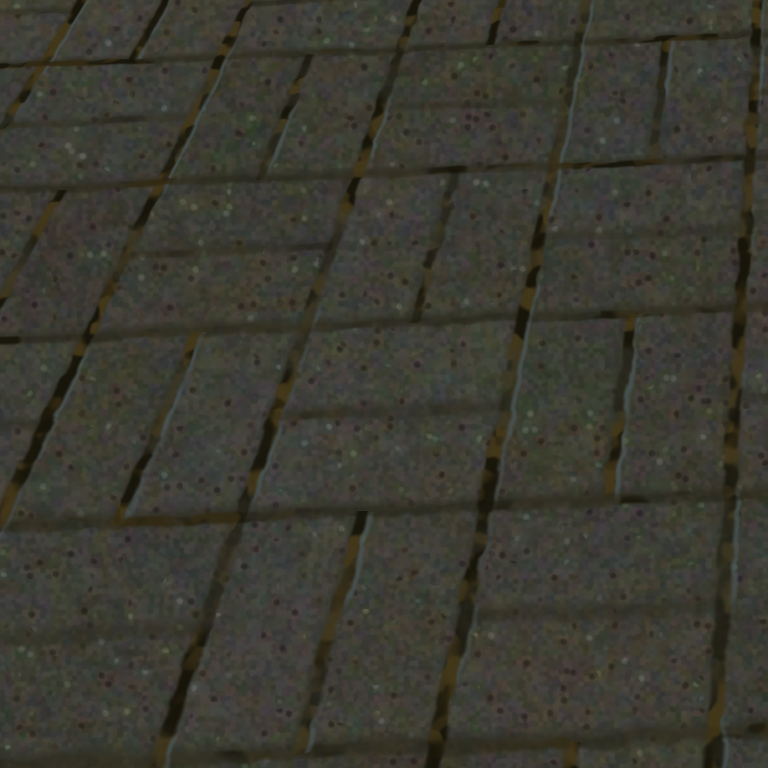
Write a WebGL 2 fragment shader that draws this texture.

```glsl
#version 300 es
precision highp float;
// Weathered basket-weave brick paving with mossy joints, seen at a slant.

#define STONE vec3(0.243, 0.241, 0.209)
#define SHADE vec3(0.185, 0.182, 0.140)
#define SOIL vec3(0.085, 0.075, 0.030)
#define MOSS vec3(0.265, 0.215, 0.095)
#define GLINT vec3(0.285, 0.335, 0.340)
#define JOINT_WIDTH 0.016
#define JOINT_SOFT 0.022
#define WOBBLE 0.018
#define GRAIN 0.075
#define BRICK_TONE 0.022

uniform vec2 u_resolution;
out vec4 fragColor;

vec3 hash3(vec2 p) {
  vec3 q = fract(p.xyx * vec3(0.1031, 0.1030, 0.0973));
  q += dot(q, q.yxz + 33.33);
  return fract((q.xxy + q.yzz) * q.zyx);
}

// Smooth cellular noise: rgb is a blend of random point colours around zero,
// w is the distance to the nearest point.
vec4 cellular(vec2 p) {
  vec2 cell = floor(p);
  vec3 sum = vec3(0.0);
  float total = 0.0, nearest = 4.0;
  for (int j = -1; j <= 1; j++)
    for (int i = -1; i <= 1; i++) {
      vec2 id = cell + vec2(i, j);
      vec3 h = hash3(id + 71.0);
      vec2 d = id + 0.15 + 0.7 * h.xy - p;
      float weight = exp(-7.0 * dot(d, d));
      sum += weight * hash3(id + 157.0);
      total += weight;
      nearest = min(nearest, length(d));
    }
  return vec4(sum / total - 0.5, nearest);
}

// Canvas position (y down) to paving units, one unit per pair of bricks.
vec2 pavingPlane(vec2 p) {
  mat3 view = mat3(0.4663, -0.0195, 0.0015,
                  -0.3889, 0.5693, -0.3590,
                   0.5208, 0.0651, 1.0);
  vec3 q = inverse(view) * vec3(p, 1.0);
  return vec2(1.0, 0.0) + vec2(2.0, 4.0) * q.xy / q.z;
}

float band(float d, float halfWidth, float soft) {
  return 1.0 - smoothstep(halfWidth, halfWidth + soft, abs(d));
}

void main() {
  vec2 p = gl_FragCoord.xy / u_resolution;
  p.y = 1.0 - p.y;
  vec2 uv = pavingPlane(p);

  vec4 broad = cellular(uv * 2.3 + 40.0);
  vec4 patchy = cellular(uv * 9.0 + 20.0);
  vec4 mottle = cellular(p * 62.0 + 10.0);
  vec4 grain = cellular(p * 150.0);

  // Uneven brick edges
  uv += WOBBLE * (patchy.xy + 0.6 * mottle.yz);
  uv.y += 0.006 * sin(uv.x * 5.0 + 2.0 * sin(uv.y * 3.0));

  // Pairs of bricks alternate between upright and lying
  vec2 cell = floor(uv);
  float lying = mod(cell.x + cell.y, 2.0);
  vec2 split = vec2(2.0 - lying, 1.0 + lying);
  vec2 seam = (fract(uv * split + 0.5) - 0.5) / split;
  vec2 brick = floor(uv * split) / split;
  vec2 middle = step(0.25, abs(fract(uv + 0.5) - 0.5)) * (split - 1.0);

  // Brick face: tone, mottled colour and fine roughness
  vec3 color = STONE + BRICK_TONE * (hash3(brick * 2.0 + 31.0).x - 0.5);
  color += 0.025 * broad.rgb * vec3(0.6, 0.5, 1.0);
  color += 0.018 * patchy.x + 0.048 * mottle.rgb * vec3(0.8, 0.6, 1.0);
  color += GRAIN * (0.65 * grain.x + 0.25 * grain.rgb);

  // Scattered pits and pale chips
  float spot = 1.0 - smoothstep(0.12, 0.4, mottle.w);
  color *= 1.0 - 0.32 * spot * smoothstep(0.29, 0.4, mottle.r);
  color += 0.09 * spot * smoothstep(0.38, 0.45, mottle.g);

  // Soft worn shading beside the joints
  float acrossShade = band(seam.y + 0.012, 0.008, 0.055);
  float alongShade = band(seam.x + 0.006, 0.01, 0.045);
  color = mix(color, SHADE, 0.65 * acrossShade * (1.0 - 0.35 * middle.y));
  color = mix(color, SHADE, 0.5 * alongShade);

  // Cool light on the right-hand edges of upright joints
  float glint = band(seam.x - JOINT_WIDTH - 0.018, 0.003, 0.016);
  color = mix(color, GLINT, glint * smoothstep(-0.3, 0.3, broad.g + 0.4 * patchy.g) * 0.75);

  // Open joints filled with dark soil and patches of moss
  vec3 fill = mix(SOIL, MOSS, smoothstep(-0.22, 0.3, patchy.b + 0.5 * mottle.r));
  float depth = smoothstep(-0.38, 0.12, broad.r + 0.45 * patchy.r);
  float along = band(seam.x, JOINT_WIDTH * (1.0 - 0.35 * middle.x), JOINT_SOFT);
  color = mix(color, fill, along * mix(0.4, 0.95, depth));

  float gap = smoothstep(-0.05, 0.3, broad.b + 0.55 * patchy.g);
  float across = band(seam.y, JOINT_WIDTH * 0.8, JOINT_SOFT);
  vec3 acrossFill = mix(fill, SOIL, 0.4);
  color = mix(color, acrossFill, across * mix(0.22, 0.9, gap) * (1.0 - 0.6 * middle.y));

  fragColor = vec4(clamp(color, 0.0, 1.0), 1.0);
}
```
